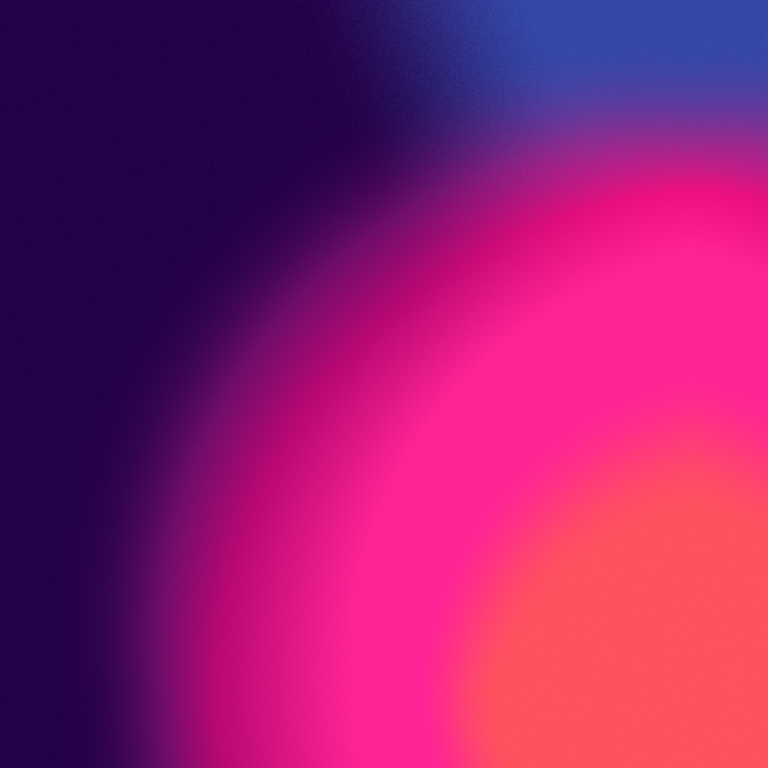
Give the GLSL for this background, as a WebGL 2 fragment shader.

```glsl
#version 300 es
precision highp float;
// A soft mesh gradient: a coral glow at the lower right, ringed by pink and
// magenta, fading into night purple with a blue haze at the upper right.
// Ring radii vary with direction, and a fine grain roughens the blends.

uniform vec2 u_resolution;
out vec4 fragColor;

// Colours
const vec3 CORAL = vec3(1.00, 0.32, 0.37);
const vec3 PINK = vec3(1.00, 0.14, 0.585);
const vec3 MAGENTA = vec3(0.72, 0.03, 0.45);
const vec3 ROSE = vec3(0.94, 0.06, 0.50);
const vec3 VIOLET = vec3(0.43, 0.05, 0.41);
const vec3 ORCHID = vec3(0.57, 0.17, 0.56);
const vec3 NIGHT = vec3(0.14, 0.005, 0.28);
const vec3 BLUE = vec3(0.205, 0.28, 0.655);

// Ring radii towards the left, the diagonal and the top
const vec2 GLOW_CENTRE = vec2(0.90, 0.10);
const vec3 CORAL_EDGE = vec3(0.25, 0.215, 0.23);
const vec3 PINK_INNER = vec3(0.36, 0.375, 0.43);
const vec3 PINK_OUTER = vec3(0.44, 0.485, 0.57);
const vec3 MAGENTA_RING = vec3(0.62, 0.625, 0.65);
const vec3 VIOLET_RING = vec3(0.69, 0.725, 0.72);
const vec3 NIGHT_EDGE = vec3(0.82, 0.87, 0.85);

// Blue haze: left edge at the top, slant and width
const float HAZE_START = 0.37;
const float HAZE_SLANT = 0.40;
const float HAZE_WIDTH = 0.34;

// Grain
const float GRAIN_CELLS = 512.0;
const float GRAIN_SPREAD = 0.012;
const float GRAIN_LIGHT = 0.012;

float hash(vec2 p) {
    vec3 q = fract(vec3(p.xyx) * 0.1031);
    q += dot(q, q.yzx + 33.33);
    return fract((q.x + q.y) * q.z);
}

float ramp(float a, float b, float x) {
    return clamp((x - a) / (b - a), 0.0, 1.0);
}

// Quadratic weights that pass through left (0), diagonal (0.5) and top (1)
vec3 directionWeights(float s) {
    return vec3((1.0 - 2.0 * s) * (1.0 - s), 4.0 * s * (1.0 - s), s * (2.0 * s - 1.0));
}

void main() {
    vec2 uv = gl_FragCoord.xy / u_resolution;
    float grain = hash(floor(uv * GRAIN_CELLS)) - 0.5;

    // Distance and direction from the glow
    vec2 offset = abs(uv - GLOW_CENTRE);
    offset.y = max(uv.y - GLOW_CENTRE.y, 0.0);
    float radius = length(uv - GLOW_CENTRE) + grain * GRAIN_SPREAD;
    float direction = atan(offset.y, offset.x + 1e-4) / 1.570796;
    vec3 w = directionWeights(direction);

    // Night sky and blue haze
    float hazeLeft = HAZE_START + HAZE_SLANT * (1.0 - uv.y);
    float haze = smoothstep(0.0, 1.0, (uv.x - hazeLeft) / HAZE_WIDTH + grain * 0.06);
    vec3 sky = mix(NIGHT, BLUE, haze);
    vec3 fringe = mix(VIOLET, ORCHID, haze);
    vec3 rim = mix(MAGENTA, ROSE, smoothstep(0.55, 1.0, direction));

    // Rings from the centre outwards
    float coralEdge = dot(CORAL_EDGE, w);
    float pinkInner = dot(PINK_INNER, w);
    float pinkOuter = dot(PINK_OUTER, w);
    float magentaRing = dot(MAGENTA_RING, w);
    float violetRing = dot(VIOLET_RING, w);
    float nightEdge = dot(NIGHT_EDGE, w);
    float fade = ramp(violetRing, nightEdge, radius);
    vec3 colour = mix(CORAL, PINK, smoothstep(coralEdge, pinkInner, radius));
    colour = mix(colour, rim, ramp(pinkOuter, magentaRing, radius));
    colour = mix(colour, fringe, ramp(magentaRing, violetRing, radius));
    colour = mix(colour, sky, fade * (2.0 - fade));

    fragColor = vec4(clamp(colour + grain * GRAIN_LIGHT, 0.0, 1.0), 1.0);
}
```
